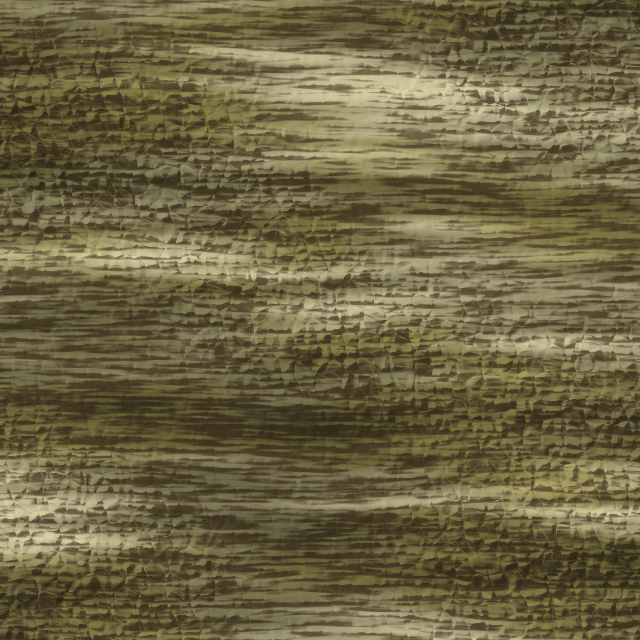
Write a WebGL 2 fragment shader that draws this texture.

```glsl
#version 300 es
precision highp float;

uniform vec2 u_resolution;
out vec4 fragColor;

#define FIBRE_SCALE vec2(10.0, 125.0)
#define BAND_SCALE vec2(1.3, 8.0)
#define CREASE_SCALE 50.0
#define CREASE_DEPTH 0.2
#define BAND_CONTRAST 0.42
#define SHEEN 0.17
#define LIGHT_DIR vec2(-0.55, 0.83)
#define BROWN vec3(0.285, 0.24, 0.145)
#define OLIVE vec3(0.46, 0.43, 0.24)
#define GREY_GREEN vec3(0.475, 0.455, 0.325)

vec2 hash2(vec2 cell) {
    uvec2 k = uvec2(ivec2(cell)) * uvec2(1597u, 3812u) + uvec2(7919u, 6271u);
    uint n = (k.x ^ (k.y << 9)) * 74747u + k.y;
    n = (n ^ (n >> 15)) * 48271u;
    n = (n ^ (n >> 13)) * 69621u;
    n ^= n >> 16;
    return vec2(n & 65535u, n >> 16) / 65535.0;
}

float cornerSlope(vec2 cell, vec2 offset) {
    float angle = 6.2832 * hash2(cell).x;
    return dot(vec2(cos(angle), sin(angle)), offset);
}

// Gradient noise, roughly -0.7 to 0.7
float noise(vec2 p) {
    vec2 i = floor(p), f = p - i;
    vec2 u = f * f * f * (f * (f * 6.0 - 15.0) + 10.0);
    vec2 e = vec2(1.0, 0.0);
    float low = mix(cornerSlope(i, f), cornerSlope(i + e, f - e), u.x);
    float high = mix(cornerSlope(i + e.yx, f - e.yx), cornerSlope(i + 1.0, f - 1.0), u.x);
    return mix(low, high, u.y);
}

// Flat-sided cell height: zero on the creases, rising inside each cell
float facetHeight(vec2 p) {
    vec2 i = floor(p), f = p - i;
    float nearest = 8.0, second = 8.0;
    for (int y = -1; y <= 1; y++) {
        for (int x = -1; x <= 1; x++) {
            vec2 g = vec2(x, y);
            vec2 d = g + 0.05 + 0.9 * hash2(i + g) - f;
            float dist = dot(d, d);
            second = min(second, max(nearest, dist));
            nearest = min(nearest, dist);
        }
    }
    return second - nearest;
}

// Height difference towards the light
float facetRelief(vec2 p, float height) {
    float reach = 0.13;
    float slope = (height - facetHeight(p + LIGHT_DIR * reach)) / reach;
    return clamp(slope, -1.6, 1.6);
}

void main() {
    vec2 uv = gl_FragCoord.xy / u_resolution.y;

    // Broad horizontal folds
    vec2 sway = vec2(uv.x, uv.y + 0.01 * noise(uv * vec2(3.0, 4.0) + 17.0));
    float band = noise(sway * BAND_SCALE + 3.7)
               + 0.6 * noise(sway * BAND_SCALE * vec2(1.7, 2.6) + 41.3)
               + 0.45 * noise(sway * BAND_SCALE * vec2(2.6, 5.5) + 83.1);
    band += 0.16 * (uv.y - 0.5);

    // Crumpled facets at two sizes, fading in and out over the sheet
    vec2 warp = vec2(noise(uv * 21.0 + 5.0), noise(uv * 21.0 + 61.0));
    vec2 creaseUv = uv + 0.009 * warp;
    creaseUv.x += 0.3 * creaseUv.y;
    vec2 fineUv = creaseUv * CREASE_SCALE;
    vec2 coarseUv = fineUv * 0.57 + 29.0;
    float fineHeight = facetHeight(fineUv), coarseHeight = facetHeight(coarseUv);
    float relief = 0.65 * facetRelief(fineUv, fineHeight)
                 + 0.4 * facetRelief(coarseUv, coarseHeight);
    float crease = mix(0.3, 1.0, smoothstep(-0.3, 0.2, noise(uv * vec2(2.4, 2.9) + 9.4)));
    float ridge = 1.0 - smoothstep(0.02, 0.14, min(fineHeight, 1.4 * coarseHeight));
    ridge *= crease * smoothstep(-0.25, 0.25, noise(uv * 16.0 + 33.0));

    // Fine fibres, nudged by the facets
    vec2 fibreUv = sway + vec2(0.0, 0.0012 * relief * crease);
    float fibre = noise(fibreUv * FIBRE_SCALE)
                + 0.7 * noise(fibreUv * FIBRE_SCALE * vec2(2.2, 1.7) + 57.0)
                + 0.3 * noise(fibreUv * FIBRE_SCALE * vec2(0.6, 0.45) + 13.0);
    float tone = fibre + CREASE_DEPTH * crease * relief + 0.3 * band + 0.02;
    float lit = smoothstep(-0.34, 0.34, tone);

    // Colour and light
    float hue = noise(uv * vec2(2.0, 7.0) + 71.0) + 0.5 * noise(uv * vec2(5.0, 18.0) + 23.0);
    vec3 pale = mix(OLIVE, GREY_GREEN, smoothstep(-0.4, 0.25, hue + 0.5 * band));
    vec3 color = mix(BROWN, pale, lit);
    color = mix(color, pale * 1.06, 0.5 * ridge);
    color *= 1.0 + BAND_CONTRAST * band + 0.1 * crease * relief;
    float sheen = smoothstep(0.05, 0.7, band + 0.12 * hue);
    color += SHEEN * sheen * mix(0.55, 1.0, lit) * vec3(0.95, 0.95, 1.0);

    fragColor = vec4(clamp(color, 0.0, 1.0), 1.0);
}
```
